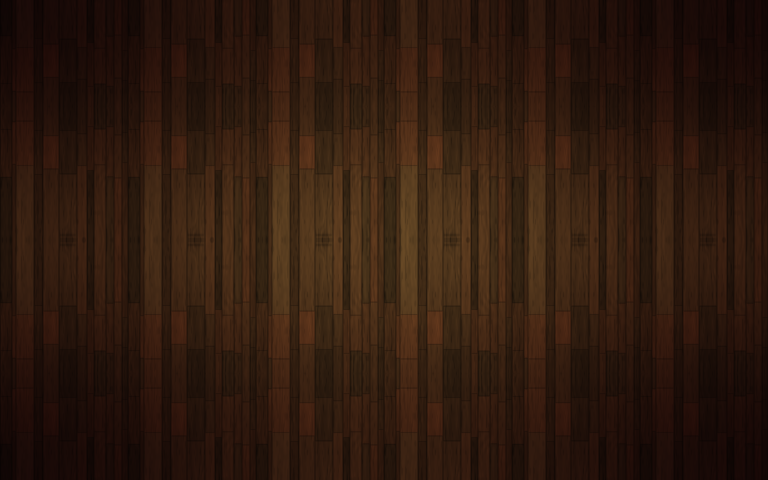
This texture is drawn by a WebGL 1 fragment shader. Its source:

```glsl
precision highp float;
// Dark wooden floor of narrow upright boards: one group of twelve uneven boards
// is repeated six times across and folded like a mirror down the canvas,
// then lit by a warm glow that fades evenly to all the wrapping edges.

uniform vec2 u_resolution;

float hash(vec2 p) {
  return fract(sin(dot(p, vec2(127.1, 311.7))) * 43758.5453);
}

float noise(vec2 p) {
  vec2 i = floor(p), f = fract(p);
  f = f * f * (3.0 - 2.0 * f);
  return mix(mix(hash(i), hash(i + vec2(1.0, 0.0)), f.x),
             mix(hash(i + vec2(0.0, 1.0)), hash(i + 1.0), f.x), f.y);
}

// Nearest of four board edges
float nearest(float x, vec4 edges) {
  vec4 d = abs(x - edges);
  return min(min(d.x, d.y), min(d.z, d.w));
}

// Sum of the tone changes at the edges already passed
float toneSteps(float x, vec4 edges, vec4 change, float soft) {
  return dot(smoothstep(edges - soft, edges + soft, vec4(x)), change);
}

void main() {
  // The canvas is 768 by 480 units, a board group is 128 wide
  vec2 uv = gl_FragCoord.xy / u_resolution;
  float soft = 0.6 * 768.0 / u_resolution.x;
  float x = mod(uv.x * 768.0, 128.0);
  float y = 133.5 - abs(abs(uv.y * 480.0 - 240.0) - 133.5);

  // Board edges, board number and distance to the closest seam
  vec4 edgesA = vec4(12.0, 16.0, 34.0, 43.0);
  vec4 edgesB = vec4(59.0, 77.0, 87.0, 94.0);
  vec4 edgesC = vec4(106.0, 114.0, 122.0, 128.0);
  float board = dot(step(edgesA, vec4(x)) + step(edgesB, vec4(x))
                  + step(edgesC, vec4(x)), vec4(1.0));
  float seam = min(min(nearest(x, edgesA), nearest(x, edgesB)),
                   min(nearest(x, edgesC), x));

  // Tone of each board along the middle
  float tone = -0.28
    + toneSteps(x, edgesA, vec4(0.23, 0.30, -0.45, 0.28), soft)
    + toneSteps(x, edgesB, vec4(-0.06, 0.12, -0.39, 0.33), soft)
    + toneSteps(x, edgesC, vec4(-0.16, 0.10, -0.17, -0.13), soft);

  // Butt joints change the tone and hue further along the board
  float hue = hash(vec2(board, 9.0)) - 0.5;
  float joints = 0.0;
  for (int k = 0; k < 2; k++) {
    float n = float(k);
    float joint = 62.0 + 42.0 * n + 18.0 * hash(vec2(board, 3.0 + n));
    float beyond = smoothstep(-soft, soft, y - joint);
    float pick = hash(vec2(board + 2.0, 17.0 + n)) - 0.5;
    tone = mix(tone, 0.45 * tone + 0.36 * pick, beyond);
    hue = mix(hue, pick, beyond);
    joints = max(joints, 1.0 - smoothstep(0.3, 0.5 + soft, abs(y - joint)));
  }

  // Long streaks, wavy figure and short dark pores
  float shift = board * 37.0;
  float streak = noise(vec2(x * 0.55 + shift, y * 0.035)) - 0.5;
  float fibre = noise(vec2(x * 0.9 + shift, y * 0.16 + 50.0)) - 0.5;
  float warp = noise(vec2(x * 0.12 + shift, y * 0.04 + 20.0));
  float figure = sin(x * 1.1 + warp * 16.0)
               * smoothstep(0.35, 0.8, hash(vec2(board, 5.0)));
  float pores = smoothstep(0.66, 0.9, noise(vec2(x * 0.8 + shift, y * 0.11 + 90.0)));
  float grain = 0.20 * streak + 0.12 * fibre + 0.05 * figure - 0.13 * pores;

  // A banded block and a small knot on the mirror line
  float block = smoothstep(59.0, 61.0, x) * (1.0 - smoothstep(75.0, 77.0, x))
              * (1.0 - smoothstep(6.0, 8.0, y));
  grain -= block * (0.14 + 0.07 * sin(y * 1.6));
  grain -= 0.3 * (1.0 - smoothstep(0.4, 1.2, length(vec2(x - 84.0, y * 0.7) / 2.5)));

  // Warm glow, level where the canvas wraps
  vec2 wave = 0.5 - 0.5 * cos(6.28318 * uv);
  float glow = 0.5 * (wave.x + wave.y);
  vec3 shade = vec3(0.085, 0.030, 0.022);
  vec3 walnut = vec3(0.182, 0.086, 0.046);
  vec3 honey = vec3(0.315, 0.205, 0.105);
  vec3 color = mix(mix(shade, walnut, glow), mix(walnut, honey, glow), glow);

  // Boards, grain and seams over the glow
  color *= 1.03 + tone + grain;
  color *= 1.0 + hue * vec3(0.14, -0.06, -0.08);
  float line = 1.0 - smoothstep(0.2, 0.4 + soft, seam);
  color *= 1.0 - 0.32 * line - 0.18 * joints * (1.0 - line);
  gl_FragColor = vec4(color, 1.0);
}
```
